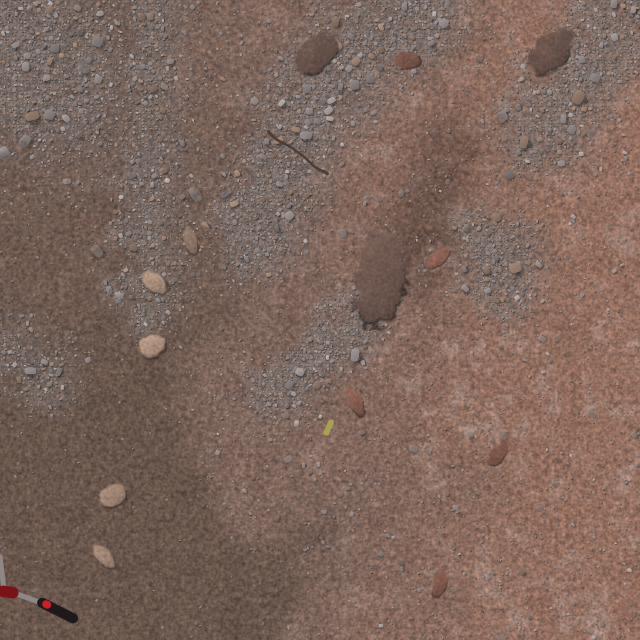
Write a three.js fragment shader that draws this texture.

```glsl
// Bare reddish-brown earth seen from above, with gravel drifts, stones, twigs and a dropped tool.
varying vec2 vUv;

const vec3 BROWN = vec3(0.41, 0.335, 0.295);
const vec3 EARTH = vec3(0.49, 0.395, 0.355);
const vec3 RED_EARTH = vec3(0.58, 0.435, 0.375);
const vec3 DUST = vec3(0.61, 0.53, 0.50);
const vec3 GRIT = vec3(0.47, 0.425, 0.41);
const vec3 GREY = vec3(0.56, 0.53, 0.53);
const vec3 PALE = vec3(0.74, 0.70, 0.69);
const vec3 TAN = vec3(0.65, 0.54, 0.47);
const vec3 CLOD = vec3(0.39, 0.31, 0.28);
const vec3 RUST = vec3(0.54, 0.37, 0.32);
const vec3 LEAF = vec3(0.66, 0.63, 0.33);
const vec3 TWIG = vec3(0.30, 0.24, 0.22);
const vec3 TOOL = vec3(0.12, 0.10, 0.11);
const vec3 TOOL_RED = vec3(0.80, 0.12, 0.16);
const vec2 LIGHT = vec2(-0.6, 0.8);
const float SOFT = 0.0012;   // edge width
const float SPECKLE = 0.30;  // contrast of the fine soil grain

vec3 hash3(vec2 p) {
  vec3 q = fract(p.xyx * vec3(0.1031, 0.1030, 0.0973));
  q += dot(q, q.yxz + 33.33);
  return fract((q.xxy + q.yzz) * q.zyx);
}

float corner(vec2 cell, vec2 o, vec2 f) {
  return dot(hash3(cell + o).xy * 2.0 - 1.0, f - o);
}

float noise(vec2 p) {
  vec2 c = floor(p), f = fract(p), u = f * f * (3.0 - 2.0 * f);
  return mix(mix(corner(c, vec2(0, 0), f), corner(c, vec2(1, 0), f), u.x),
             mix(corner(c, vec2(0, 1), f), corner(c, vec2(1, 1), f), u.x), u.y);
}

float fbm(vec2 p) {
  float sum = 0.0, amp = 1.0;
  for (int i = 0; i < 5; i++) {
    sum += amp * noise(p);
    p = mat2(1.6, 1.2, -1.2, 1.6) * p + 17.0;
    amp *= 0.55;
  }
  return sum;
}

vec2 turn(vec2 p, float a) {
  return vec2(cos(a) * p.x + sin(a) * p.y, cos(a) * p.y - sin(a) * p.x);
}

// Distance to the segment from ab.xy to ab.zw
float segment(vec2 p, vec4 ab) {
  vec2 d = ab.zw - ab.xy, q = p - ab.xy;
  return length(q - d * clamp(dot(q, d) / dot(d, d), 0.0, 1.0));
}

float drift(vec2 p, vec4 ab, float reach) {
  return 1.0 - smoothstep(0.0, reach, segment(p, ab));
}

vec3 stroke(vec3 col, vec2 p, vec4 ab, float radius, vec3 tint) {
  return mix(col, tint, 1.0 - smoothstep(-SOFT, SOFT, segment(p, ab) - radius));
}

// One jittered layer of pebbles with lit faces and cast shadows
vec3 pebbles(vec3 col, vec2 p, float scale, float density) {
  float soft = SOFT * scale;
  for (int j = -1; j <= 1; j++) for (int i = -1; i <= 1; i++) {
    vec2 id = floor(p * scale) + vec2(i, j);
    vec3 h = hash3(id + scale * 3.0), k = hash3(id + scale * 5.0 + 57.0);
    vec2 d = p * scale - id - 0.2 - 0.6 * h.xy;
    vec2 e = abs(turn(d, k.x * 6.28) * vec2(1.0, 1.0 + 0.7 * k.y));
    float size = mix(0.2, 0.47, k.z * k.z);
    float r = mix(length(e), max(e.x, e.y) * 1.1, 0.5);
    float present = smoothstep(0.0, 0.06, density - h.z);
    float shade = 1.0 - smoothstep(size * 0.6, size * 1.3, length(d + LIGHT * 0.15));
    vec3 tint = mix(GREY, PALE, pow(fract(k.y * 9.0), 2.0));
    tint = mix(tint, TAN, step(0.68, fract(k.x * 7.0)));
    tint *= mix(0.78, 1.06, fract(k.z * 13.0)) + 0.1 * dot(d, LIGHT) / size;
    col *= 1.0 - 0.32 * shade * present;
    col = mix(col, tint, 0.9 * present * (1.0 - smoothstep(-soft, soft, r - size)));
  }
  return col;
}

// A single rough stone with a dark lower rim
vec3 stone(vec3 col, vec2 p, vec2 centre, vec2 extent, float tilt, vec3 tint) {
  vec2 d = p - centre;
  float rough = 0.4 * noise(p * 45.0) + 0.25 * noise(p * 110.0);
  float r = length(turn(d, tilt) / extent) + rough;
  float soft = 2.0 * SOFT / extent.y, lit = dot(d, LIGHT) / extent.x;
  float rim = smoothstep(0.7, 1.0, r) * (1.0 - smoothstep(1.0, 1.25, r));
  col *= 1.0 - 0.5 * rim * (1.0 - smoothstep(-0.6, 0.1, lit));
  tint *= 1.0 + 0.13 * lit + 0.35 * rough + 0.2 * noise(p * 210.0);
  return mix(col, tint, 0.9 * (1.0 - smoothstep(1.0 - soft, 1.0 + soft, r)));
}

void main() {
  vec2 p = vUv;
  float broad = fbm(p * 4.0), fine = fbm(p * 23.0 + 9.0);
  vec2 w = p + 0.05 * vec2(fine, fbm(p * 11.0 + 31.0));

  // Gravel drifts
  float g = drift(w, vec4(0.0, 1.0, 0.08, 0.87), 0.2);
  g = max(g, 0.75 * drift(w, vec4(0.24, 1.0, 0.23, 0.53), 0.09));
  g = max(g, drift(w, vec4(0.66, 1.0, 0.49, 0.85), 0.12));
  g = max(g, drift(w, vec4(0.49, 0.85, 0.4, 0.64), 0.11));
  g = max(g, 0.9 * drift(w, vec4(0.55, 0.49, 0.43, 0.38), 0.08));
  g = max(g, 0.9 * drift(w, vec4(0.77, 0.62, 0.79, 0.57), 0.1));
  g = max(g, 0.9 * drift(w, vec4(0.98, 1.0, 0.85, 0.79), 0.12));
  g = max(g, 0.8 * drift(w, vec4(0.0, 0.45, 0.07, 0.41), 0.09));
  g = clamp(g * (1.15 + 0.8 * fine), 0.0, 1.0);

  // Soil, redder to the right, with pale dust and speckle
  float red = p.x + 0.25 * broad;
  float damp = (1.0 - smoothstep(0.32, 0.46, red)) * (1.0 - smoothstep(0.4, 0.8, p.y));
  vec3 col = mix(EARTH, RED_EARTH, smoothstep(0.4, 0.95, red));
  col = mix(col, BROWN, max(damp, 0.65 * (1.0 - smoothstep(0.2, 0.5, red))));
  col = mix(col, DUST, 0.55 * smoothstep(0.0, 0.7, fine + broad * 0.5) * smoothstep(0.3, 0.7, p.x));
  col = mix(col, GRIT, 0.8 * g);
  col *= 1.0 - 0.2 * drift(w, vec4(0.7, 0.76, 0.63, 0.59), 0.09);
  col *= 1.0 + 0.1 * fine + SPECKLE * (noise(p * 120.0) + noise(p * 240.0));

  // Pebbles, finest first; each coarser layer is sparser
  float scale = 190.0, cover = 0.14 * (1.0 - 0.6 * damp) + 0.75 * g;
  for (int i = 0; i < 4; i++) {
    col = pebbles(col, p, floor(scale), cover);
    scale *= 0.57;
    cover *= 0.57;
  }

  // Scattered stones, then the large clods
  for (int i = 0; i < 10; i++) {
    vec3 h = hash3(vec2(i, 7)), k = hash3(vec2(i, 23));
    vec3 tint = mix(RUST, TAN, step(h.x, 0.5)) * mix(0.85, 1.1, k.z);
    col = stone(col, p, h.xy, vec2(0.022, mix(0.009, 0.018, k.x)), k.y * 3.1, tint);
  }
  col = stone(col, p, vec2(0.593, 0.568), vec2(0.072, 0.037), 1.45, CLOD * 1.07);
  col = stone(col, p, vec2(0.494, 0.915), vec2(0.037, 0.024), 0.75, CLOD);
  col = stone(col, p, vec2(0.86, 0.92), vec2(0.042, 0.025), 0.8, CLOD);

  // Twig, leaf and hand tool
  vec2 bent = p + 0.006 * noise(p * 30.0);
  col = stroke(col, bent, vec4(0.42, 0.795, 0.51, 0.727), 0.0022, TWIG);
  col = stroke(col, p, vec4(0.51, 0.324, 0.517, 0.34), 0.0045, LEAF);
  col = stroke(col, p, vec4(0.0, 0.13, 0.006, 0.08), 0.004, GREY);
  col = stroke(col, p, vec4(0.015, 0.076, 0.065, 0.058), 0.004, GREY);
  col = stroke(col, p, vec4(0.066, 0.058, 0.114, 0.034), 0.008, TOOL);
  col = stroke(col, p, vec4(0.005, 0.076, 0.02, 0.074), 0.009, TOOL_RED * 0.6);
  col = stroke(col, p, vec4(0.072, 0.056, 0.074, 0.055), 0.006, TOOL_RED);
  gl_FragColor = vec4(col, 1.0);
}
```
